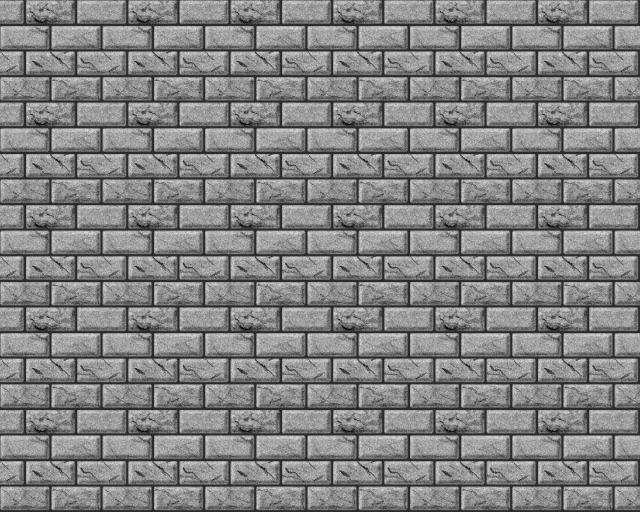
Write a Shadertoy shader that draws this texture.

```glsl
// Grey stone bricks in running bond, lit from the upper left.
// A rounded-box distance gives mortar and bevel; noise and jagged segments
// weather eight different bricks, which recur every 2 columns and 4 rows.

const vec2 GRID = vec2(25.0, 20.0);      // half bricks across, rows down
const vec2 BRICK_CENTER = vec2(0.965, 0.465);
const vec2 BRICK_HALF = vec2(0.955, 0.455);
const float CORNER = 0.07;
const float BEVEL = 0.17;
const vec3 MORTAR = vec3(0.17);
const vec3 STONE = vec3(0.635);
const int CRACKS = 6;

// Wear of each brick in the recurring block, two bricks per row
const float STAIN[8] = float[8](0.85, 0.25, 0.2, 0.1, 0.3, 0.2, 0.4, 0.65);
const float CRACK[8] = float[8](0.6, 0.2, 0.5, 0.3, 0.85, 0.75, 0.6, 0.45);

float hash(vec2 p) {
    vec3 q = fract(p.xyx * 0.1031);
    q += dot(q, q.yzx + 33.33);
    return fract((q.x + q.y) * q.z);
}

vec2 hash2(vec2 p) {
    return vec2(hash(p), hash(p + vec2(37.3, 91.7)));
}

float noise(vec2 p) {
    vec2 i = floor(p), f = fract(p);
    f = f * f * (3.0 - 2.0 * f);
    return mix(mix(hash(i), hash(i + vec2(1, 0)), f.x),
               mix(hash(i + vec2(0, 1)), hash(i + vec2(1, 1)), f.x), f.y);
}

float fbm(vec2 p) {
    float sum = 0.0, amp = 0.5;
    for (int i = 0; i < 4; i++) {
        sum += amp * noise(p);
        p = mat2(1.6, 1.2, -1.2, 1.6) * p + 5.3;
        amp *= 0.5;
    }
    return sum / 0.9375;
}

float brickDistance(vec2 p) {
    vec2 q = abs(p - BRICK_CENTER) - BRICK_HALF + CORNER;
    return length(max(q, 0.0)) + min(max(q.x, q.y), 0.0) - CORNER;
}

float bevelHeight(vec2 p) {
    return 1.0 - smoothstep(-BEVEL, 0.0, brickDistance(p));
}

// Tapering line from a to b, as coverage
float crackLine(vec2 p, vec2 a, vec2 b, float width, float px) {
    vec2 d = b - a;
    float t = clamp(dot(p - a, d) / dot(d, d), 0.0, 1.0);
    float dist = length(p - a - d * t);
    float w = width * (1.0 - 0.8 * t);
    return (1.0 - smoothstep(max(w - px, 0.0), w + px, dist)) * (1.0 - 0.6 * t);
}

// Jagged cracks, mostly running down to the right
float cracks(vec2 p, vec2 seed, float px) {
    vec2 s = p + seed * 7.0;
    p += 0.22 * (vec2(fbm(s * 4.0), fbm(s * 4.0 + 19.0)) - 0.5);
    float sum = 0.0;
    for (int i = 0; i < CRACKS; i++) {
        vec2 key = seed * 13.0 + float(i) * vec2(3.7, 8.1);
        vec2 start = hash2(key) * vec2(1.5, 0.75) + 0.06;
        vec2 r = hash2(key + 51.0);
        vec2 run = vec2(0.3 + 0.6 * r.x, 0.15 + 0.4 * r.y);
        if (hash(key + 73.0) < 0.3) run.y = -run.y;
        float strength = 0.3 + 0.7 * hash(key + 29.0);
        float line = crackLine(p, start, start + run, 0.028 * strength, px);
        sum = max(sum, line * strength);
    }
    return sum;
}

vec3 stoneColor(vec2 p, vec2 seed, float stain, float crack, float px) {
    vec2 s = p + seed * 11.0;
    float grain = 0.5 * noise(mat2(0.8, 0.6, -0.6, 0.8) * s * 23.0)
                + 0.5 * noise(s * 33.0 + 7.0) - 0.5;
    float cloud = fbm(s * 2.5) - 0.5;
    float blotch = smoothstep(0.46, 0.72, fbm(s * vec2(3.0, 4.5) + 31.0));
    float vein = 1.0 - smoothstep(0.0, 0.06, abs(fbm(s * 3.0 + 60.0) - 0.5));
    float tone = 0.27 * grain + 0.12 * cloud;
    tone -= stain * (0.2 * blotch + 0.11 * vein);
    tone -= 0.6 * crack * cracks(p, seed, px);
    return STONE + tone;
}

void mainImage(out vec4 fragColor, in vec2 fragCoord) {
    vec2 uv = fragCoord / iResolution.xy;
    vec2 p = vec2(uv.x, 1.0 - uv.y) * GRID;
    float px = GRID.y / iResolution.y;

    // Brick index and position inside the brick, y pointing down
    float row = floor(p.y);
    float shift = 1.0 - mod(row, 2.0);
    float column = floor((p.x - shift) * 0.5);
    vec2 local = vec2(p.x - shift - 2.0 * column, p.y - row);
    vec2 id = vec2(mod(column, 2.0), mod(row, 4.0));
    int kind = int(id.y) * 2 + int(id.x);

    vec3 color = stoneColor(local, id + 1.0, STAIN[kind], CRACK[kind], px);

    // Bevel: bright at the top and left, dark at the bottom and right
    vec2 toward = vec2(0.04);
    float slope = bevelHeight(local + toward) - bevelHeight(local - toward);
    color += slope * (slope > 0.0 ? 0.16 : 0.36);

    float soft = 0.02 + 0.5 * px;
    float cover = 1.0 - smoothstep(-soft, soft, brickDistance(local));
    fragColor = vec4(clamp(mix(MORTAR, color, cover), 0.0, 1.0), 1.0);
}
```
